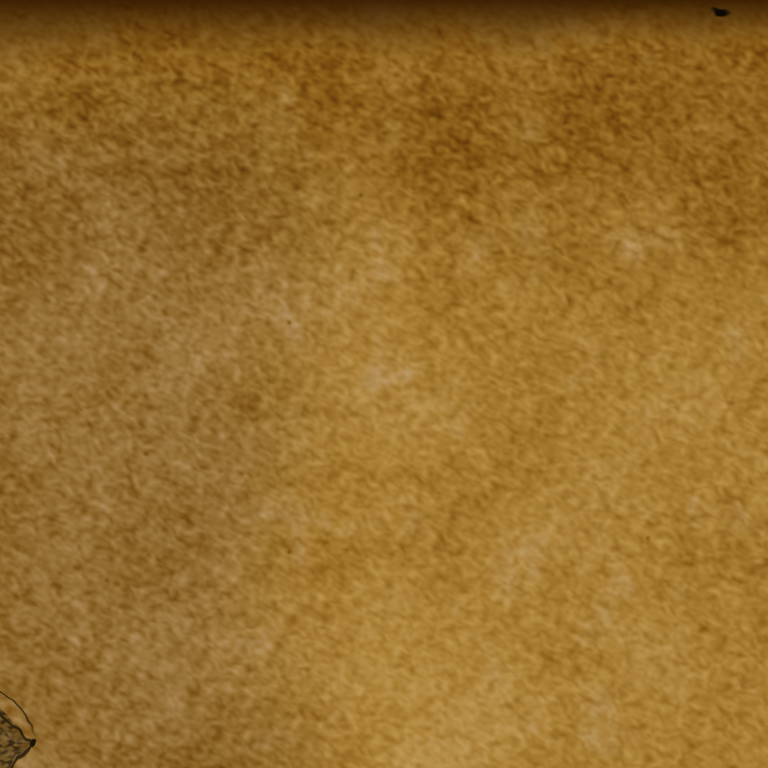
A WebGL 2 fragment shader for this texture:

```glsl
#version 300 es
precision highp float;
// Aged parchment: a broad tonal layout is broken up by cloudy stains and a
// fine short-fibred grain, then coloured through a brown-to-gold ramp.
// A scorched top edge, small specks and an inked corner flourish finish it.

uniform vec2 u_resolution;
out vec4 fragColor;

const vec3 BURNT = vec3(0.22, 0.115, 0.005);
const vec3 UMBER = vec3(0.34, 0.19, 0.02);
const vec3 BROWN = vec3(0.51, 0.33, 0.075);
const vec3 OCHRE = vec3(0.58, 0.41, 0.13);
const vec3 GOLD  = vec3(0.66, 0.49, 0.20);
const vec3 STRAW = vec3(0.71, 0.55, 0.27);
const vec3 CREAM = vec3(0.77, 0.63, 0.37);
const vec3 INK   = vec3(0.10, 0.075, 0.03);
const vec3 GREY_TINT = vec3(0.965, 1.01, 1.42);

const float CLOUD_SCALE = 6.0;
const float CLOUD_GAIN  = 0.42;
const float PATCH_SCALE = 11.0;
const float GRAIN_SCALE = 70.0;
const float GRAIN_GAIN  = 0.40;
const float GRAIN_ANGLE = -0.5;
const float GRAIN_WARP  = 0.005;
const float SPECK_CELLS = 9.0;

vec2 hash2(vec2 p) {
    vec3 q = fract(p.xyx * vec3(0.1031, 0.1030, 0.0973));
    q += dot(q, q.yzx + 33.33);
    return fract((q.xx + q.yz) * q.zy);
}

// Gradient noise, centred on zero
float noise(vec2 p) {
    vec2 i = floor(p), f = p - i;
    vec2 w = f * f * f * (f * (f * 6.0 - 15.0) + 10.0);
    vec2 e = vec2(0.0, 1.0);
    float a = dot(hash2(i) * 2.0 - 1.0, f);
    float b = dot(hash2(i + e.yx) * 2.0 - 1.0, f - e.yx);
    float c = dot(hash2(i + e) * 2.0 - 1.0, f - e);
    float d = dot(hash2(i + 1.0) * 2.0 - 1.0, f - 1.0);
    return mix(mix(a, b, w.x), mix(c, d, w.x), w.y);
}

float fbm(vec2 p) {
    float sum = 0.0, amp = 0.5;
    for (int k = 0; k < 4; k++) {
        sum += amp * noise(p);
        p = mat2(0.8, 0.6, -0.6, 0.8) * p * 2.03 + 17.3;
        amp *= 0.6;
    }
    return sum;
}

// Short matted fibres, slightly longer along one diagonal
float grain(vec2 uv) {
    vec2 warp = vec2(noise(uv * 40.0 + 5.0), noise(uv * 40.0 + 41.0));
    float c = cos(GRAIN_ANGLE), s = sin(GRAIN_ANGLE);
    vec2 p = mat2(c, -s, s, c) * (uv + GRAIN_WARP * warp);
    p *= GRAIN_SCALE * vec2(0.85, 1.2);
    float coarse = 0.45 * noise(uv * 33.0 + 70.0);
    return coarse + 0.9 * noise(p) + 0.75 * noise(p.yx * 1.7 + 31.0);
}

float blob(vec2 uv, vec2 centre, vec2 radius) {
    vec2 d = (uv - centre) / radius;
    return exp(-dot(d, d));
}

vec3 ramp(float t) {
    vec3 c = mix(UMBER, BROWN, clamp(t / 0.35, 0.0, 1.0));
    c = mix(c, OCHRE, clamp((t - 0.35) / 0.2, 0.0, 1.0));
    c = mix(c, GOLD, clamp((t - 0.55) / 0.25, 0.0, 1.0));
    c = mix(c, STRAW, clamp((t - 0.8) / 0.2, 0.0, 1.0));
    return mix(c, CREAM, clamp((t - 1.0) / 0.35, 0.0, 1.0));
}

float segment(vec2 p, vec2 a, vec2 b) {
    vec2 d = b - a;
    return length(p - a - d * clamp(dot(p - a, d) / dot(d, d), 0.0, 1.0));
}

// Faintly shaded pointed tip with broken outlines and a loose outer stroke
float flourish(vec2 uv) {
    vec2 p = uv + 0.006 * vec2(noise(uv * 70.0), noise(uv * 70.0 + 9.0));
    vec2 tip = vec2(0.042, 0.032);
    float edge = min(segment(p, vec2(-0.01, 0.078), tip), segment(p, tip, vec2(0.01, -0.006)));
    float outer = abs(length(p - vec2(-0.035, 0.025)) - 0.082);
    float ink = 0.8 * smoothstep(0.003, 0.0006, edge);
    ink = max(ink, 0.6 * smoothstep(0.0022, 0.0004, outer) * smoothstep(0.035, 0.06, p.y));
    float inside = smoothstep(0.0, 0.004, tip.x - p.x - 0.85 * abs(p.y - tip.y));
    float scribble = smoothstep(-0.2, 0.35, noise(p * vec2(110.0, 190.0)));
    ink = max(ink, inside * (0.25 + 0.5 * scribble));
    return max(ink, smoothstep(0.006, 0.003, length(p - tip)));
}

void main() {
    vec2 uv = gl_FragCoord.xy / u_resolution;
    float cloud = fbm(uv * CLOUD_SCALE + 3.7);
    float drift = noise(uv * 4.0 + 20.0);
    float fibre = grain(uv);

    // Broad light and shade
    float left = smoothstep(0.5, 0.2, uv.x + 0.12 * drift);
    float tone = mix(0.79, 0.46, smoothstep(0.5, 0.88, uv.y + 0.08 * drift));
    tone -= 0.22 * left * smoothstep(0.9, 0.6, uv.y);
    tone += 0.16 * blob(uv, vec2(0.53, 0.06), vec2(0.13, 0.14));
    tone -= 0.16 * blob(uv, vec2(0.33, 0.03), vec2(0.09, 0.16));
    tone += 0.09 * blob(uv, vec2(0.16, 0.6), vec2(0.2, 0.16));

    // Stains, pale worn patches and grain
    float worn = smoothstep(0.06, 0.36, fbm(uv * PATCH_SCALE + 50.0));
    tone += CLOUD_GAIN * cloud + 0.14 * worn + GRAIN_GAIN * fibre;
    vec3 colour = ramp(tone);
    float grey = left * smoothstep(1.0, 0.72, uv.y) + 0.45 * worn + 0.5 * cloud;
    colour *= mix(vec3(1.0), GREY_TINT, clamp(grey, 0.0, 1.0));

    // Scorched top edge, thinner toward the right
    float depth = mix(0.085, 0.06, uv.x) + 0.05 * cloud + 0.01 * fibre;
    float burn = clamp(1.0 - (1.0 - uv.y) / depth, 0.0, 1.0);
    colour = mix(colour, BURNT, 0.95 * pow(burn, 1.3));

    // Sparse faint specks, one candidate per cell
    vec2 cell = floor(uv * SPECK_CELLS);
    vec2 offset = fract(uv * SPECK_CELLS) - 0.2 - 0.6 * hash2(cell + 90.0);
    float speck = smoothstep(0.04, 0.01, length(offset)) * step(0.92, hash2(cell + 8.0).x);
    colour = mix(colour, UMBER, 0.35 * speck);

    float blot = length((uv - vec2(0.937, 0.984)) / vec2(0.011, 0.006)) + 0.9 * fibre;
    colour = mix(colour, INK * 0.5, smoothstep(1.3, 0.6, blot));
    colour = mix(colour, INK, flourish(uv));
    fragColor = vec4(colour, 1.0);
}
```
